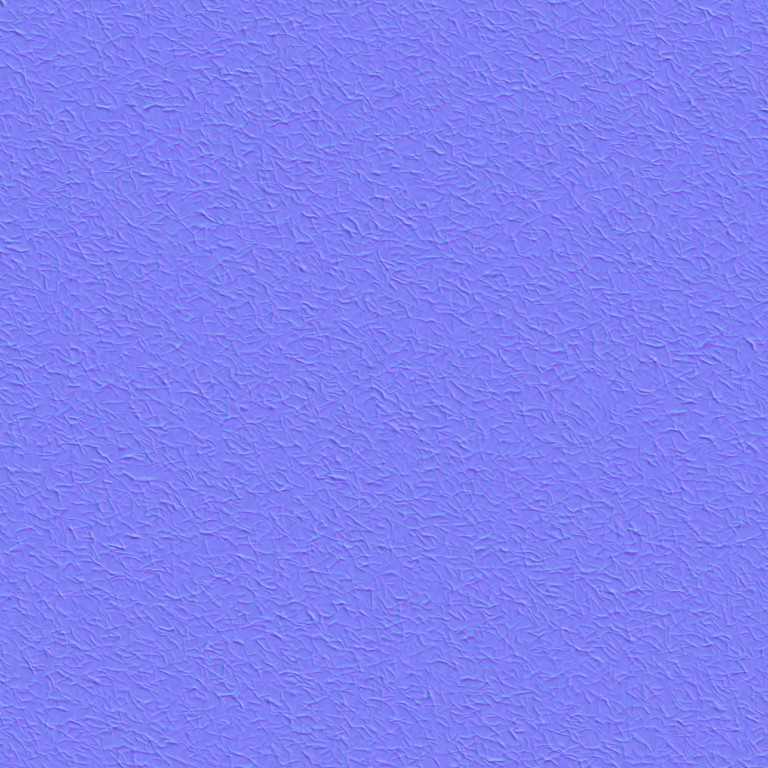
This texture map is drawn by a three.js fragment shader. Its source:

```glsl
// Tangent-space normal map of plaster covered in short, fine, curved raised fibres.
varying vec2 vUv;

const float CELLS = 52.0;            // scatter cells across the canvas
const int   FIBRES_PER_CELL = 4;
const float MIN_HALF_LENGTH = 0.006;
const float MAX_HALF_LENGTH = 0.018;
const float MIN_WIDTH = 0.0013;
const float MAX_WIDTH = 0.0021;
const float MAX_BEND = 16.0;         // curvature of a fibre
const float MAIN_ANGLE = -0.42;      // prevailing direction in radians
const float ANGLE_SPREAD = 1.40;
const float RELIEF = 0.28;           // steepness of the fibre flanks
const float STEEP_LIMIT = 8.0;       // rounds off the steepest overlaps
const float WARP_SCALE = 110.0;
const float WARP_AMOUNT = 0.0038;
const float GRAIN_SCALE = 250.0;
const float GRAIN_AMOUNT = 0.055;
const float PATCH_SCALE = 9.0;       // broad areas of weaker and stronger relief
const float PATCH_AMOUNT = 0.2;
const vec3  FLAT_COLOR = vec3(0.498, 0.502, 0.965);
const vec2  RED_TILT = vec2(0.85, 0.25);
const vec2  BLUE_TILT = vec2(0.50, 0.15);
const float BLUE_FALLOFF = 1.5;

vec4 hash4(vec3 p) {
  vec4 q = fract(p.xyzx * vec4(0.1031, 0.1030, 0.0973, 0.1099));
  q += dot(q, q.wzxy + 33.33);
  return fract((q.xxyz + q.yzzw) * q.zywx);
}

// Two independent channels of smooth value noise, centred on zero
vec2 noise2(vec2 p, float seed) {
  vec2 i = floor(p);
  vec2 f = fract(p);
  f = f * f * (3.0 - 2.0 * f);
  vec2 a = hash4(vec3(i, seed)).xy;
  vec2 b = hash4(vec3(i + vec2(1.0, 0.0), seed)).xy;
  vec2 c = hash4(vec3(i + vec2(0.0, 1.0), seed)).xy;
  vec2 d = hash4(vec3(i + 1.0, seed)).xy;
  return mix(mix(a, b, f.x), mix(c, d, f.x), f.y) - 0.5;
}

// Surface tilt caused by one fibre: Gaussian ridge along a parabola
vec2 fibreTilt(vec2 offset, vec4 shape, vec4 look) {
  float angle = MAIN_ANGLE + ANGLE_SPREAD * (shape.z + shape.w - 1.0);
  vec2 along = vec2(cos(angle), sin(angle));
  vec2 across = vec2(-along.y, along.x);
  float halfLength = mix(MIN_HALF_LENGTH, MAX_HALF_LENGTH, look.x);
  float width = mix(MIN_WIDTH, MAX_WIDTH, look.y);
  float bend = (look.z * 2.0 - 1.0) * MAX_BEND;

  float x = dot(offset, along);
  float d = (dot(offset, across) - bend * x * x) / width;
  float taper = 1.0 - smoothstep(0.55, 1.0, abs(x) / halfLength);
  vec2 normal = normalize(across - 2.0 * bend * x * along);
  return normal * d * exp(-d * d) * taper * mix(0.3, 1.0, look.w);
}

// Sum of all fibres that can reach the point
vec2 fibreField(vec2 p) {
  vec2 home = floor(p * CELLS);
  vec2 tilt = vec2(0.0);
  for (int j = -1; j <= 1; j++) {
    for (int i = -1; i <= 1; i++) {
      vec2 cell = home + vec2(float(i), float(j));
      for (int k = 0; k < FIBRES_PER_CELL; k++) {
        vec3 id = vec3(cell + 7.0, float(k) * 13.7 + 3.1);
        vec4 shape = hash4(id);
        vec4 look = hash4(id + vec3(61.3, 17.9, 29.4));
        vec2 center = (cell + shape.xy) / CELLS;
        tilt += fibreTilt(p - center, shape, look);
      }
    }
  }
  return tilt;
}

void main() {
  // Wavering fibre paths
  vec2 p = vUv + WARP_AMOUNT * noise2(vUv * WARP_SCALE, 41.0);

  // Fibres with uneven strength, over a fine grain
  float patchGain = 1.0 + PATCH_AMOUNT * noise2(vUv * PATCH_SCALE, 53.0).x;
  vec2 tilt = RELIEF * patchGain * fibreField(p);
  tilt += GRAIN_AMOUNT * noise2(vUv * GRAIN_SCALE, 67.0);
  tilt *= inversesqrt(1.0 + STEEP_LIMIT * dot(tilt, tilt));

  // Encode the tilt; blue drops on steep flanks
  tilt.x = dot(tilt, RED_TILT);
  vec3 color = FLAT_COLOR;
  color.rg += tilt;
  color.b += dot(tilt, BLUE_TILT) - BLUE_FALLOFF * dot(tilt, tilt);
  gl_FragColor = vec4(clamp(color, 0.0, 1.0), 1.0);
}
```
